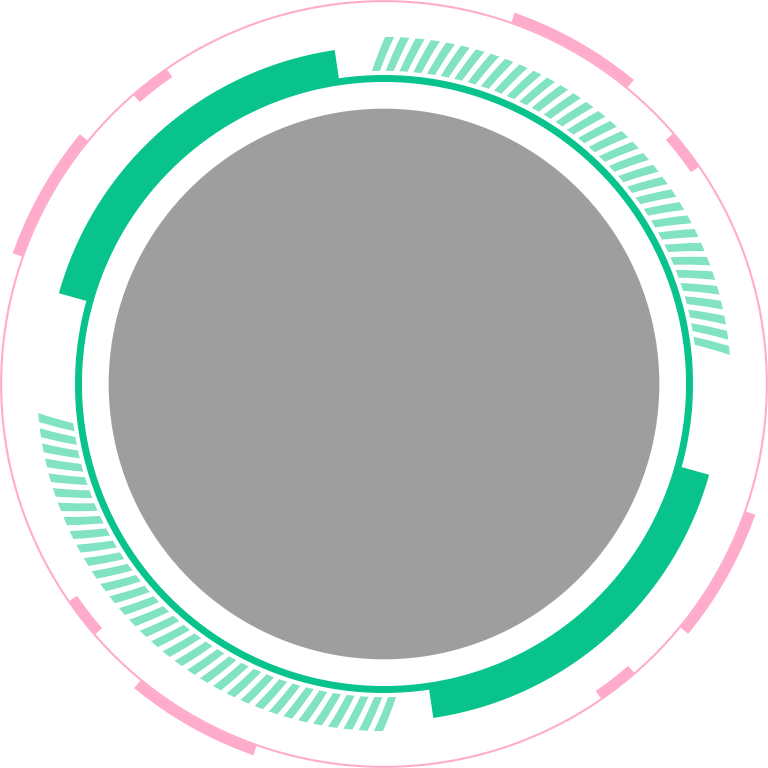
A WebGL 2 fragment shader for this background:

```glsl
#version 300 es
precision highp float;
// A flat dial: a grey disc inside green, mint and pink rings on white.
// Each part is a radial band cut by an angular sector that repeats around
// the centre; the mint bands are also split into slanted stripes.
uniform vec2 u_resolution;
out vec4 fragColor;

const vec3 GREY = vec3(0.62);
const vec3 GREEN = vec3(0.03, 0.77, 0.55);
const vec3 MINT = vec3(0.51, 0.885, 0.77);
const vec3 PINK = vec3(1.0, 0.67, 0.80);

// Wraps x into the range -period/2 .. period/2.
float fold(float x, float period) {
    return mod(x + 0.5 * period, period) - 0.5 * period;
}

// Signed distance to the ring between two radii.
float band(float r, float inner, float outer) {
    return max(inner - r, r - outer);
}

// Signed distance to a repeated sector, with angles in degrees.
float sector(float r, float angle, float centre, float halfWidth, float period) {
    return r * radians(abs(fold(angle - centre, period)) - halfWidth);
}

void main() {
    float scale = min(u_resolution.x, u_resolution.y);
    vec2 p = (2.0 * gl_FragCoord.xy - u_resolution) / scale;
    float pixel = 2.0 / scale;
    float r = length(p);
    float angle = degrees(atan(p.y, p.x));

    // Central disc
    float disc = r - 0.717;

    // Thin green ring joined to two thick arcs
    float greenArc = max(band(r, 0.7865, 0.879), sector(r, angle, 131.4, 33.0, 180.0));
    float green = min(band(r, 0.7865, 0.8047), greenArc);

    // Slanted mint stripes in two opposite arcs
    float skewed = fold(angle - 27.2 * (0.9038 - r) - 47.31, 180.0);
    float stripes = sector(r, skewed, 1.266, 0.74, 2.532);
    float mint = max(band(r, 0.8155, 0.9038), sector(r, skewed, 0.0, 42.6, 180.0));
    mint = max(mint, stripes);

    // Fine pink ring with long outer and short inner tabs in each quarter
    float longTab = max(band(r, 0.9985, 1.025), sector(r, angle, 60.6, 10.0, 90.0));
    float shortTab = max(band(r, 0.971, 0.998), sector(r, angle, 37.75, 3.15, 90.0));
    float pink = min(band(r, 0.9943, 0.9997), min(longTab, shortTab));

    // Layers with smoothed edges
    vec4 cover = clamp(0.5 - vec4(disc, green, mint, pink) / pixel, 0.0, 1.0);
    vec3 color = mix(vec3(1.0), GREY, cover.x);
    color = mix(color, GREEN, cover.y);
    color = mix(color, MINT, cover.z);
    color = mix(color, PINK, cover.w);
    fragColor = vec4(color, 1.0);
}
```
